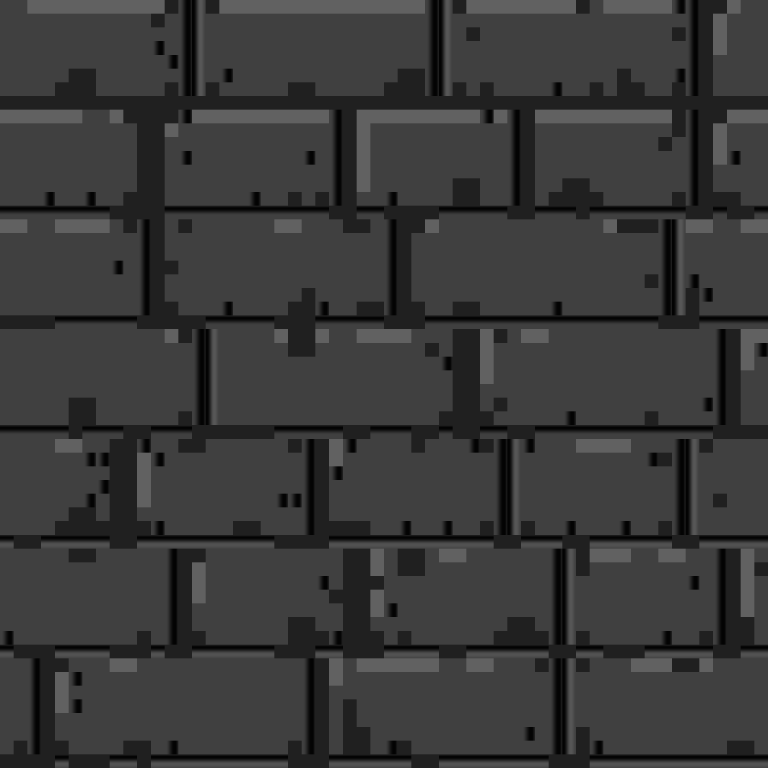
Reproduce this texture procedurally as a WebGL 2 fragment shader.

```glsl
#version 300 es
precision highp float;
// Worn dark brick wall in chunky square cells: seven courses of three or four
// bricks. Each cell is classed as face, mortar, highlight or soft black groove;
// hashes and gradient noise chip the edges. Supersampling smooths the steps.

#define CELLS 56.0
#define COURSE 8.0
#define JOINT_JITTER 2.0
#define CHIP_LEVEL 0.12
#define FLAT_SEAM_LEVEL 0.08
#define SPECK_CHANCE 0.09
#define SAMPLES 3

uniform vec2 u_resolution;
out vec4 fragColor;

const float FACE = 0.25, MORTAR = 0.125, LIGHT = 0.38, GROOVE = 0.01;

// Position of the first joint and number of bricks, per course from the top
const float FIRST_JOINT[7] = float[7](13.0, 9.5, 10.0, 15.0, 8.0, 11.7, 3.0);
const int BRICKS[7] = int[7](3, 4, 3, 3, 4, 4, 3);

float hash(vec2 p) {
    vec3 q = fract(p.xyx * 0.1031);
    q += dot(q, q.yzx + 33.33);
    return fract((q.x + q.y) * q.z);
}

// Gradient noise along a course, repeating across the canvas
float edgeNoise(float x, float seed) {
    float s = x * 0.25, i = floor(s), f = s - i;
    float a = hash(vec2(mod(i, CELLS * 0.25), seed)) * 2.0 - 1.0;
    float b = hash(vec2(mod(i + 1.0, CELLS * 0.25), seed)) * 2.0 - 1.0;
    return mix(a * f, b * (f - 1.0), f * f * (3.0 - 2.0 * f));
}

// Face darkening into a black groove, then mortar
float grooveIn(float t) {
    float shade = mix(FACE, GROOVE, smoothstep(0.1, 0.7, t));
    return mix(shade, MORTAR, smoothstep(0.8, 1.0, t));
}

// Black groove rising to a lit edge, then face
float grooveOut(float t, float lit) {
    float shade = mix(GROOVE, lit, smoothstep(0.1, 0.6, t));
    return mix(shade, FACE, smoothstep(0.65, 1.0, t));
}

// Cell distance right of the nearest joint (x), left of the next (y), and its id (z)
vec3 findJoints(float x, int course) {
    vec3 found = vec3(CELLS, CELLS, 0.0);
    for (int k = 0; k < BRICKS[course]; k++) {
        float jitter = hash(vec2(float(k) + 3.0, float(course) * 7.0 + 1.0)) - 0.5;
        float joint = FIRST_JOINT[course] + float(k) * CELLS / float(BRICKS[course]);
        joint = floor(joint + jitter * JOINT_JITTER);
        float after = mod(x - joint, CELLS);
        if (after < found.x) found.xz = vec2(after, float(k));
        found.y = min(found.y, mod(joint - x, CELLS));
    }
    return found;
}

float wall(vec2 uv) {
    vec2 p = vec2(uv.x, 1.0 - uv.y) * CELLS;
    vec2 cell = clamp(floor(p), 0.0, CELLS - 1.0), f = p - cell;
    int course = int(cell.y / COURSE);
    float row = float(course), level = mod(cell.y, COURSE);
    vec3 joint = findJoints(cell.x, course);
    float rnd = hash(cell + 17.0);
    float style = hash(vec2(joint.z + 5.0, row + 41.0));
    float mid = cell.x + 0.5;

    // Horizontal seam, flat mortar in places
    if (level > 6.5) {
        bool flatSeam = course == 0 || edgeNoise(mid, row + 60.0) > FLAT_SEAM_LEVEL;
        if (flatSeam || joint.x < 1.5) return MORTAR;
        float lit = row < 3.5 ? FACE : 0.32;
        float shade = grooveOut(max(f.y - 0.1, 0.0), lit);
        return mix(MORTAR, shade, smoothstep(0.0, 0.18, f.y));
    }

    // Vertical joint
    if (joint.x < 0.5) return style < 0.2 ? MORTAR : grooveIn(f.x);
    if (joint.x < 1.5) return style > 0.62 ? grooveOut(f.x, 0.34) : MORTAR;

    // Rounded corners and chipped top and bottom edges
    bool besideJoint = joint.x < 2.5 || joint.y < 1.5;
    if (besideJoint && level < 0.5 && rnd < 0.32) return MORTAR;
    if (besideJoint && level > 5.5 && rnd < 0.6) return MORTAR;
    float bottomNoise = edgeNoise(mid, row + 20.0);
    float bottomChip = step(CHIP_LEVEL, bottomNoise) + step(CHIP_LEVEL * 2.1, bottomNoise);
    float topNoise = edgeNoise(mid, row + 80.0);
    float topChip = step(CHIP_LEVEL * 2.2, topNoise) + step(CHIP_LEVEL * 3.0, topNoise);
    if (6.5 - level < bottomChip || level + 0.5 < topChip) return MORTAR;

    // Small broken specks beside the joints and at the foot of the brick
    bool worn = joint.x < 3.5 || joint.y < 2.5 || level > 5.5;
    if (worn && rnd > 1.0 - SPECK_CHANCE)
        return rnd > 1.0 - SPECK_CHANCE * 0.45 ? MORTAR : grooveIn(f.x);

    // Lit top edge: long on the two upper courses, short dashes below
    float dash = hash(vec2(floor(cell.x * 0.5), row + 33.0));
    float topShare = row < 1.5 ? 0.88 : 0.24;
    if (level < 0.5 && dash < topShare) return LIGHT;

    // Lit left edge on some bricks
    float reach = 1.5 + 4.0 * fract(style * 9.0);
    if (joint.x < 2.5 && style < 0.45 && level < reach) return LIGHT;
    return FACE;
}

void main() {
    float sum = 0.0;
    for (int i = 0; i < SAMPLES * SAMPLES; i++) {
        vec2 offset = (vec2(i % SAMPLES, i / SAMPLES) + 0.5) / float(SAMPLES) - 0.5;
        sum += wall((gl_FragCoord.xy + offset) / u_resolution);
    }
    fragColor = vec4(vec3(sum / float(SAMPLES * SAMPLES)), 1.0);
}
```
